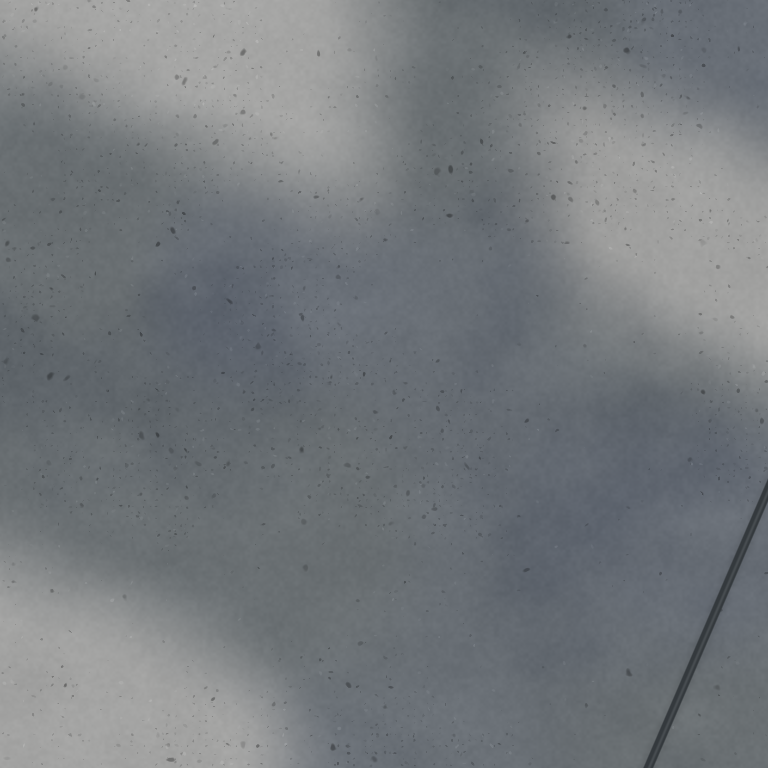
A three.js fragment shader for this texture:

```glsl
// Weathered blue-grey concrete with soft patches of light, small pits and one slanted joint.
varying vec2 vUv;

#define SLATE_DARK vec3(0.372, 0.396, 0.416)
#define SLATE_MID vec3(0.416, 0.438, 0.450)
#define LIT_COLOR vec3(0.645, 0.645, 0.640)
#define JOINT_COLOR vec3(0.205, 0.225, 0.240)
#define LIT_SOFTNESS 0.095
#define LIT_SLOPE 0.45
#define PIT_DEPTH 0.34
#define GRAIN_AMOUNT 0.034
#define JOINT_HALF_WIDTH 0.0058
#define JOINT_BOTTOM vec2(0.844, 0.0)
#define JOINT_TOP vec2(1.0, 0.362)

float hash(vec2 p) {
  vec3 q = fract(vec3(p.xyx) * 0.1031);
  q += dot(q, q.yzx + 33.33);
  return fract((q.x + q.y) * q.z);
}

float noise(vec2 p) {
  vec2 cell = floor(p);
  vec2 f = fract(p);
  f = f * f * (3.0 - 2.0 * f);
  float low = mix(hash(cell), hash(cell + vec2(1.0, 0.0)), f.x);
  float high = mix(hash(cell + vec2(0.0, 1.0)), hash(cell + 1.0), f.x);
  return mix(low, high, f.y);
}

float fbm(vec2 p) {
  float sum = 0.0;
  float weight = 0.533;
  for (int i = 0; i < 4; i++) {
    sum += weight * noise(p);
    p = mat2(0.8, 0.6, -0.6, 0.8) * p * 2.03 + 17.3;
    weight *= 0.5;
  }
  return sum;
}

// Soft skewed box: vertical sides, sloping top and bottom
float litPatch(vec2 p, vec2 center, vec2 halfSize) {
  vec2 q = p - center;
  q.y += LIT_SLOPE * q.x;
  float radius = 0.1;
  vec2 d = abs(q) - halfSize + radius;
  float dist = length(max(d, 0.0)) + min(max(d.x, d.y), 0.0) - radius;
  return smoothstep(LIT_SOFTNESS, -LIT_SOFTNESS, dist);
}

// One ragged, randomly turned speck per chosen cell
float specks(vec2 p, float cells, float share, float seed) {
  vec2 g = p * cells + seed;
  vec2 id = floor(g);
  vec2 q = fract(g) - 0.5;
  q -= 0.3 * (vec2(hash(id + 3.1), hash(id + 7.7)) - 0.5);
  float angle = 6.2832 * hash(id + 11.3);
  q = mat2(cos(angle), sin(angle), -sin(angle), cos(angle)) * q;
  q.y *= 1.0 + 1.3 * hash(id + 19.9);
  float radius = mix(0.12, 0.34, hash(id + 23.7));
  float dist = length(q) + 0.22 * (noise(g * 4.0) - 0.5);
  float chosen = step(hash(id), share) * mix(0.25, 1.0, hash(id + 29.1));
  return chosen * smoothstep(radius, radius * 0.3, dist);
}

void main() {
  vec2 p = vUv;

  // Mottled base with drifting blue tint
  float mottle = fbm(p * 4.5 + 2.7);
  float stain = fbm(p * vec2(11.0, 15.0) + 31.0);
  vec3 color = mix(SLATE_DARK, SLATE_MID, smoothstep(0.27, 0.58, mottle));
  color += 0.045 * (stain - 0.5);
  float blue = smoothstep(0.4, 0.75, noise(p * 3.2 + 8.0));
  color += blue * vec3(-0.007, -0.005, 0.014);

  // Diffuse light patches with slightly wandering edges
  vec2 w = p + 0.05 * (vec2(fbm(p * 6.0 + 5.0), fbm(p * 6.0 + 45.0)) - 0.5);
  float light = litPatch(w, vec2(0.0, 1.42), vec2(0.475, 0.5));
  light = max(light, litPatch(w, vec2(1.1, 0.60), vec2(0.4, 0.15)));
  light = max(light, litPatch(w, vec2(0.0, -0.22), vec2(0.385, 0.5)));
  color = mix(color, LIT_COLOR + 0.10 * (mottle - 0.5), light * 0.97);

  // Fine soft grain
  float grain = 0.6 * noise(p * 150.0) + 0.4 * noise(p * 290.0 + 9.0) - 0.5;
  color += GRAIN_AMOUNT * grain;

  // Clustered pits in three sizes, and a few pale flecks
  float cluster = smoothstep(0.42, 0.72, fbm(p * 5.0 + 63.0));
  float pits = 0.0;
  float cells = 52.0;
  for (int i = 0; i < 3; i++) {
    float share = 0.012 + cluster * (0.13 + 0.13 * float(i));
    float depth = 1.0 - 0.22 * float(i);
    pits = max(pits, depth * specks(p, cells, share, 40.0 * float(i)));
    cells *= 1.55;
  }
  color *= 1.0 - PIT_DEPTH * pits;
  color += 0.055 * specks(p, 85.0, 0.015 + 0.12 * cluster, 211.0);

  // Slanted joint: dark groove with a paler floor and a faint shadow
  vec2 along = normalize(JOINT_TOP - JOINT_BOTTOM);
  vec2 fromJoint = p - JOINT_BOTTOM;
  float side = fromJoint.x * along.y - fromJoint.y * along.x;
  float groove = smoothstep(0.0012, -0.0012, abs(side) - JOINT_HALF_WIDTH);
  float grooveFloor = smoothstep(0.003, 0.0, abs(side - 0.001));
  color *= 1.0 - 0.06 * smoothstep(0.016, 0.004, abs(side));
  color = mix(color, JOINT_COLOR + 0.075 * grooveFloor, groove);

  gl_FragColor = vec4(color, 1.0);
}
```
